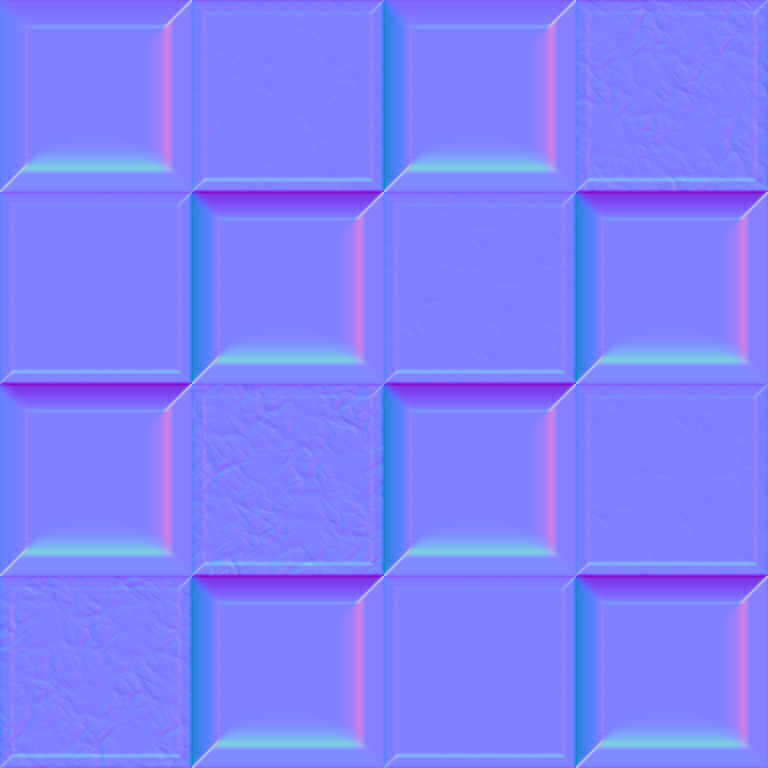
A WebGL 1 fragment shader for this texture map:

```glsl
precision highp float;
// Tangent-space normal map: a checker of deep recessed panels and bevelled, worn stone tiles.

uniform vec2 u_resolution;

#define TILES 4.0         // tiles across and down
#define RECESS 0.14       // wall width of a recessed panel, in tiles
#define BEVEL 0.065       // bevel width of a raised tile, in tiles
#define LINE 0.008        // half width of creases and highlights
#define WALL_SLOPE 0.56   // steepness of the left and top walls
#define LIP_SLOPE 0.54    // steepness of the right and bottom lips
#define SHELF_SLOPE 0.05  // tilt of the outer right and bottom shelves
#define BORDER_SOFT 0.28  // wall strength along the outer border
#define WEAR_SLOPE 0.0008 // strength of the stone relief
#define TAU 6.2831853

vec2 hash2(vec2 p) {
  return fract(sin(vec2(dot(p, vec2(127.1, 311.7)), dot(p, vec2(269.5, 183.3)))) * 4375.85);
}

// Cellular noise that wraps after n cells: low along the cell borders.
float creases(vec2 uv, float n) {
  vec2 p = uv * n, id = floor(p), f = p - id;
  float near1 = 8.0, near2 = 8.0;
  for (int j = -1; j <= 1; j++) {
    for (int i = -1; i <= 1; i++) {
      vec2 o = vec2(float(i), float(j));
      float d = length(o + hash2(mod(id + o, n)) - f);
      near2 = min(near2, max(near1, d));
      near1 = min(near1, d);
    }
  }
  return smoothstep(0.0, 0.45, near2 - near1);
}

float stoneHeight(vec2 uv) {
  vec2 a = TAU * uv;
  uv += 0.006 * sin(vec2(a.y, -a.x) * 9.0 + vec2(0.0, 2.0));
  uv += 0.0022 * sin(TAU * vec2(uv.y, -uv.x) * 26.0 + vec2(1.0, 4.0));
  return 0.7 * creases(uv, 26.0) + 0.35 * creases(uv, 53.0);
}

vec2 stoneSlope(vec2 uv) {
  float e = 0.002, h = stoneHeight(uv);
  vec2 rise = vec2(stoneHeight(uv + vec2(e, 0.0)), stoneHeight(uv + vec2(0.0, e))) - h;
  float patches = 0.75 + 0.45 * sin(TAU * 9.0 * uv.x + 1.0) * sin(TAU * 7.0 * uv.y);
  return -rise / e * WEAR_SLOPE * patches;
}

// Amount of wear on each raised tile, by row and half.
float wearOf(vec2 id) {
  vec4 row = vec4(equal(vec4(id.y), vec4(0.0, 1.0, 2.0, 3.0)));
  vec4 wear = id.x < 2.0 ? vec4(0.9, 1.0, 0.05, 0.25) : vec4(0.04, 0.25, 0.25, 0.8);
  return dot(row, wear);
}

float stroke(float d) {
  float w = LINE + 0.4 * TILES / u_resolution.y;
  return exp(-d * d / (w * w));
}

vec4 stroke4(vec4 d) {
  return vec4(stroke(d.x), stroke(d.y), stroke(d.z), stroke(d.w));
}

// Bright mitres at the top right and bottom left corners.
float mitre(vec2 lo, vec2 hi, float inset) {
  float d = min(min(lo.x, lo.y), min(hi.x, hi.y));
  float line = max(stroke(hi.x - hi.y) * step(hi.x, 0.5), stroke(lo.x - lo.y) * step(lo.x, 0.5));
  return line * (1.0 - smoothstep(inset - 0.015, inset + 0.015, d));
}

float wall(float d) {
  return WALL_SLOPE * (0.88 * (1.0 - smoothstep(0.02, 0.16, d)) + 0.12 * exp(-d / 0.08));
}

float lip(float d) {
  float inner = max(d - 0.135, 0.0);
  float peak = smoothstep(0.088, 0.122, d) * (0.4 * exp(-inner / 0.02) + 0.6 * exp(-inner * inner / 0.006));
  return LIP_SLOPE * peak + SHELF_SLOPE * (1.0 - smoothstep(0.09, 0.13, d));
}

// lo holds distances to the left and bottom, hi to the right and top.
vec2 recessed(vec2 lo, vec2 hi, vec2 soft, vec4 side) {
  float beads = 0.7 + 0.3 * sin(TAU * 32.0 * lo.y);
  float left = -soft.x * (wall(lo.x) + 0.26 * stroke(lo.x)) + 0.32 * beads * stroke(lo.x - RECESS);
  float top = -soft.y * (wall(hi.y) + 0.34 * stroke(hi.y)) + 0.24 * stroke(hi.y - RECESS);
  float right = lip(hi.x) - 0.14 * stroke(hi.x);
  float bottom = lip(lo.y) + 0.03 - 0.03 * smoothstep(0.1, 0.3, lo.y) - 0.18 * stroke(lo.y);
  vec2 n = vec2(left * side.x + right * side.z, bottom * side.y + top * side.w);
  return mix(n, vec2(0.55, 0.59), 0.85 * mitre(lo, hi, RECESS));
}

vec2 raised(vec2 lo, vec2 hi, vec2 soft, vec4 side) {
  vec4 d = vec4(lo, hi);
  vec4 band = 1.0 - smoothstep(BEVEL - 0.01, BEVEL + 0.01, d);
  vec4 rim = vec4(0.19, 0.40, 0.21, 0.10);
  vec4 crease = vec4(0.18, 0.75 * soft.y, 0.62 * soft.x, 0.22);
  vec4 slope = vec4(-0.06, 0.04, -0.05, -0.05) * band + rim * stroke4(d - BEVEL) - crease * stroke4(d);
  slope *= side;
  return slope.xy + slope.zw + vec2(0.24, 0.26) * mitre(lo, hi, BEVEL);
}

void main() {
  vec2 uv = gl_FragCoord.xy / u_resolution;
  vec2 id = floor(uv * TILES), lo = fract(uv * TILES), hi = 1.0 - lo;
  bool isRecessed = mod(id.x + id.y, 2.0) > 0.5;

  // Share of each side (left, bottom, right, top): crisp at the mitres, rounded at the other corners.
  vec2 across = vec2(min(lo.y, hi.y), min(lo.x, hi.x));
  float rounded = isRecessed && (lo.x - 0.5) * (lo.y - 0.5) < 0.0 ? 0.06 : 0.01;
  float blend = rounded + 0.5 * max(min(across.x, across.y) - 0.1, 0.0);
  vec4 side = smoothstep(-blend, blend, across.xyxy - vec4(lo, hi));

  // Walls that meet the outer border are shallower.
  vec2 border = isRecessed ? vec2(0.0, TILES - 1.0) : vec2(TILES - 1.0, 0.0);
  vec2 soft = mix(vec2(1.0), vec2(BORDER_SOFT), vec2(equal(id, border)));

  vec2 n = isRecessed ? recessed(lo, hi, soft, side)
                      : raised(lo, hi, soft, side) + wearOf(id) * stoneSlope(uv);
  n /= max(1.0, length(n) / 0.97);
  gl_FragColor = vec4(0.5 + 0.5 * vec3(n, sqrt(1.0 - dot(n, n))), 1.0);
}
```
